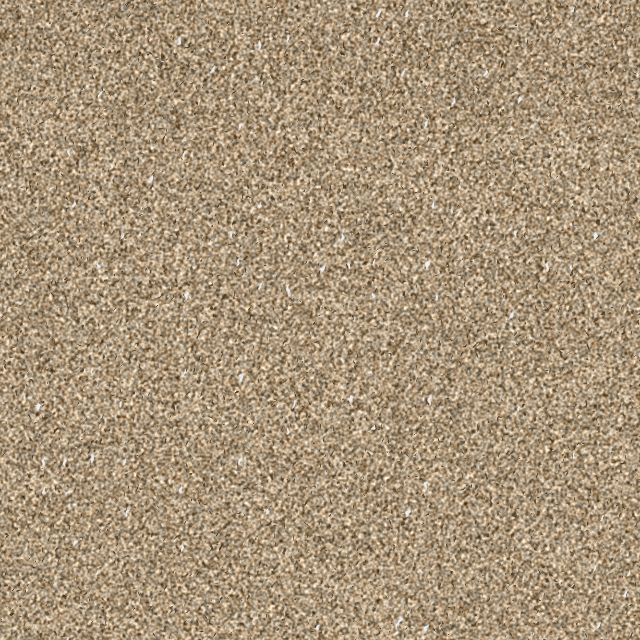
A three.js fragment shader for this texture:

```glsl
varying vec2 vUv;

const vec3 SAND = vec3(0.671, 0.591, 0.484);
const vec3 CLEFT = vec3(0.27, 0.20, 0.11);
const vec3 CREAM = vec3(0.94, 0.87, 0.75);
const vec3 SALMON = vec3(0.86, 0.62, 0.47);
const vec3 SLATE = vec3(0.47, 0.47, 0.46);
const vec3 MICA = vec3(0.94, 0.95, 0.97);

vec3 hash3(vec2 cell, float seed) {
  vec3 h = fract((cell.xyx + seed * 17.3) * vec3(0.1031, 0.1030, 0.0973));
  h += dot(h, h.yxz + 33.33);
  return fract((h.xxy + h.yzz) * h.zyx);
}

mat2 turn(float angle) {
  float c = cos(angle), s = sin(angle);
  return mat2(c, s, -s, c);
}

float slope(vec2 cell, vec2 offset, float seed) {
  float angle = 6.2832 * hash3(cell, seed).x;
  return dot(vec2(cos(angle), sin(angle)), offset);
}

float gradientNoise(vec2 p, float seed) {
  vec2 i = floor(p), f = fract(p);
  vec2 u = f * f * f * (f * (f * 6.0 - 15.0) + 10.0);
  vec2 e = vec2(1.0, 0.0);
  float low = mix(slope(i, f, seed), slope(i + e, f - e, seed), u.x);
  float high = mix(slope(i + e.yx, f - e.yx, seed), slope(i + 1.0, f - 1.0, seed), u.x);
  return mix(low, high, u.y);
}

// Soft-edged packed grains: each has its own tone and warm or cool tint
vec3 grains(vec2 p, float toneRange, float tintRange, float seed) {
  vec2 cell = floor(p);
  vec3 sum = vec3(0.0);
  float total = 0.0;
  for (int y = -1; y <= 1; y++) {
    for (int x = -1; x <= 1; x++) {
      vec2 c = cell + vec2(float(x), float(y));
      vec2 d = c + hash3(c, seed).xy - p;
      vec3 look = hash3(c, seed + 1.0) * 2.0 - 1.0;
      float weight = exp(-7.0 * dot(d, d));
      sum += weight * (toneRange * look.x + tintRange * look.y * vec3(1.0, 0.0, -1.0));
      total += weight;
    }
  }
  return sum / total;
}

// Coverage of sparse tilted ellipses, at most one in each grid cell
float flecks(vec2 uv, float cells, vec2 size, float chance, float tilt, float spread, float seed) {
  vec2 p = uv * cells;
  vec2 cell = floor(p);
  vec3 place = hash3(cell, seed);
  vec3 look = hash3(cell, seed + 1.0);
  vec2 q = fract(p) - mix(vec2(0.3), vec2(0.7), place.xy);
  q = turn(tilt + spread * (look.x - 0.5)) * q;
  float d = length(q / (size * mix(0.7, 1.1, look.y)));
  return step(place.z, chance) * (1.0 - smoothstep(0.4, 1.3, d));
}

void main() {
  // Steep, slightly leaning grain direction, with ragged outlines for the flecks
  vec2 lean = turn(0.31) * vUv * vec2(1.08, 0.94);
  vec2 ragged = 0.004 * vec2(gradientNoise(vUv * 137.0, 5.0), gradientNoise(vUv * 137.0, 7.0));
  vec2 rough = vUv + ragged;
  vec2 roughLean = lean + ragged;
  vec3 color = SAND + grains(lean * 209.0, 0.155, 0.030, 3.0);

  // Fine grit in two sizes and faint broad unevenness
  color += 0.35 * gradientNoise(turn(0.83) * vUv * 211.0, 11.0);
  color += 0.25 * gradientNoise(lean * 149.0, 14.0);
  color += 0.02 * gradientNoise(vUv * 9.0, 17.0);
  color -= 0.02 * smoothstep(0.75, 1.0, vUv.y);

  // Shadowed clefts between grains
  float clump = 0.75 + 0.4 * gradientNoise(vUv * 31.0, 21.0);
  color = mix(color, CLEFT, clump * flecks(rough, 53.0, vec2(0.09, 0.27), 0.26, 0.1, 1.6, 23.0));
  color = mix(color, CLEFT, clump * flecks(roughLean, 83.0, vec2(0.12, 0.22), 0.22, 0.4, 2.4, 27.0));

  // Coloured and pale grains
  color = mix(color, SALMON, 0.5 * flecks(rough, 47.0, vec2(0.11, 0.15), 0.10, 0.3, 2.0, 31.0));
  color = mix(color, SLATE, 0.55 * flecks(roughLean, 53.0, vec2(0.13, 0.18), 0.12, 0.2, 2.0, 35.0));
  color = mix(color, CREAM, 0.8 * flecks(roughLean, 71.0, vec2(0.11, 0.20), 0.15, 0.5, 2.6, 39.0));

  // Bright mica flakes, nearly upright
  color = mix(color, MICA, 0.95 * flecks(rough, 23.0, vec2(0.062, 0.18), 0.15, 0.28, 0.5, 43.0));

  gl_FragColor = vec4(clamp(color, 0.0, 1.0), 1.0);
}
```
